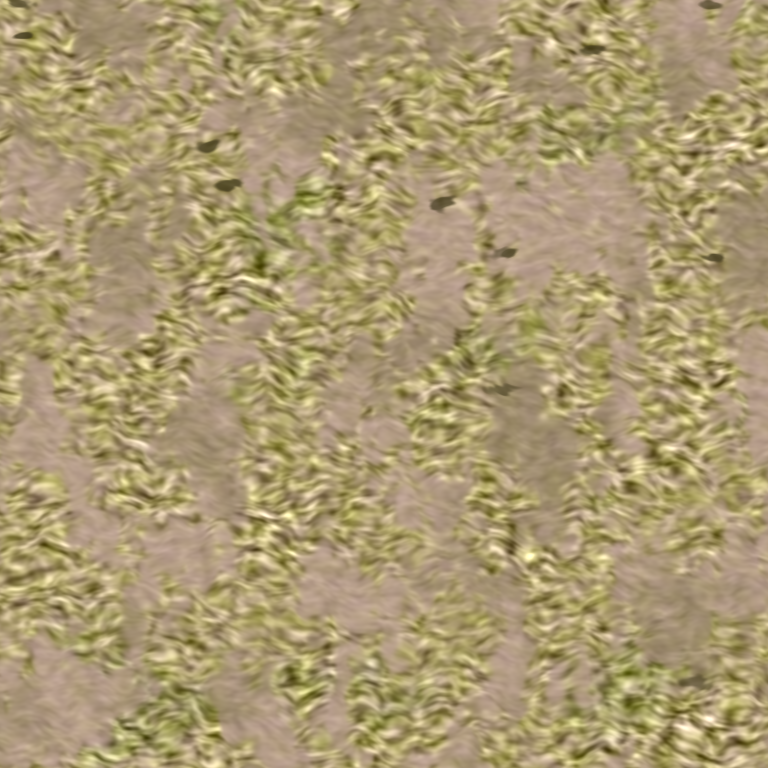
Reproduce this texture procedurally as a Shadertoy shader.

```glsl
const vec3 STRAW = vec3(0.675, 0.615, 0.425);
const vec3 PINK_SOIL = vec3(0.715, 0.620, 0.535);
const vec3 DUN_SOIL = vec3(0.615, 0.545, 0.425);
const vec3 MOSS = vec3(0.565, 0.565, 0.335);
const vec3 SHADOW = vec3(0.26, 0.23, 0.12);
const vec3 GRAIN_TINT = vec3(1.0, 0.98, 0.98);
const vec3 HUE_SHIFT = vec3(0.03, 0.0, 0.10);
const vec2 GRAIN_FREQ = vec2(40.0, 84.0);
const vec2 PATCH_FREQ = vec2(9.5, 6.5);
const float GRASS_CONTRAST = 0.46;
const float SOIL_CONTRAST = 0.10;
const float TILT_DOWN = -0.32;
const float TILT_UP = 0.22;
const int HOLLOWS = 11;

vec2 hash2(vec2 p) {
    vec3 q = fract(vec3(p.xyx) * vec3(0.1031, 0.1030, 0.0973));
    q += dot(q, q.yzx + 33.33);
    return fract((q.xx + q.yz) * q.zy);
}

float cornerSlope(vec2 cell, vec2 offset) {
    float a = 6.2832 * hash2(cell).x;
    return dot(vec2(cos(a), sin(a)), offset);
}

// Signed gradient noise
float noise(vec2 p) {
    vec2 i = floor(p), f = fract(p);
    vec2 u = f * f * f * (f * (f * 6.0 - 15.0) + 10.0);
    vec2 e = vec2(1.0, 0.0);
    return mix(mix(cornerSlope(i, f), cornerSlope(i + e.xy, f - e.xy), u.x),
               mix(cornerSlope(i + e.yx, f - e.yx), cornerSlope(i + e.xx, f - e.xx), u.x), u.y);
}

mat2 rotation(float a) {
    float c = cos(a), s = sin(a);
    return mat2(c, -s, s, c);
}

// Short blades lying along one direction
float blades(vec2 p, float tilt) {
    vec2 q = rotation(tilt) * p * GRAIN_FREQ;
    return noise(q + 70.0) + 0.5 * noise(q * 1.83 + 210.0);
}

// Ragged bare patches, taller than wide
float bareField(vec2 p) {
    return 0.6 * noise(p * PATCH_FREQ + 31.0)
         + 0.35 * noise(p * PATCH_FREQ * 2.3 + 57.0)
         + 0.25 * noise(p * vec2(48.0, 42.0) + 11.0);
}

// A few small dark hollows, denser near the top
float hollows(vec2 p, float grain) {
    float cover = 0.0;
    for (int k = 0; k < HOLLOWS; k++) {
        vec2 r = hash2(vec2(float(k) * 7.0 + 3.0, 19.0));
        vec2 s = hash2(vec2(float(k) * 5.0 + 1.0, 43.0));
        vec2 d = p - vec2(r.x, 1.0 - r.y * r.y);
        d = rotation(mix(-0.2, 0.35, s.x)) * d;
        float dist = length(d / (vec2(0.024, 0.009) * mix(0.6, 1.1, s.y)));
        float spot = 1.0 - smoothstep(0.45, 1.1, dist + 0.8 * grain);
        cover = max(cover, spot * mix(0.45, 0.95, s.x));
    }
    return cover;
}

void mainImage(out vec4 fragColor, in vec2 fragCoord) {
    vec2 p = fragCoord / iResolution.y;

    // Bend the blades and let their direction vary
    vec2 bend = vec2(noise(p * 23.0 + 5.0), noise(p * 27.0 + 91.0));
    vec2 q = p + 0.009 * bend;
    float lean = smoothstep(-0.12, 0.16, noise(p * 13.0 + 140.0));
    float grain = mix(blades(q, TILT_DOWN), blades(q + 3.7, TILT_UP), lean);

    // Ground cover
    float bare = smoothstep(-0.08, 0.18, bareField(p + 0.006 * bend));
    float broad = noise(p * 5.0 + 17.0) + 0.5 * noise(p * vec2(21.0, 32.0) + 8.0);
    vec3 soil = mix(DUN_SOIL, PINK_SOIL, smoothstep(-0.35, 0.2, broad));
    float moss = smoothstep(0.1, 0.5, noise(p * vec2(4.0, 5.5) + 63.0) + 0.4 * noise(p * 19.0 + 37.0));
    vec3 grass = mix(STRAW, MOSS, 0.65 * moss);
    vec3 color = mix(grass, soil, bare);

    // Blade light and shade, with uneven vigour and warmth
    float vigour = 1.0 + 0.8 * noise(p * 8.0 + 29.0);
    float contrast = mix(GRASS_CONTRAST * vigour, SOIL_CONTRAST, bare);
    color += GRAIN_TINT * grain * contrast;
    color += HUE_SHIFT * noise(p * vec2(34.0, 44.0) + 250.0) * mix(1.6, 0.6, bare);
    color += 0.03 * noise(p * vec2(70.0, 150.0) + 400.0);

    color = mix(color, SHADOW, hollows(p, grain));
    fragColor = vec4(clamp(color, 0.0, 1.0), 1.0);
}
```
